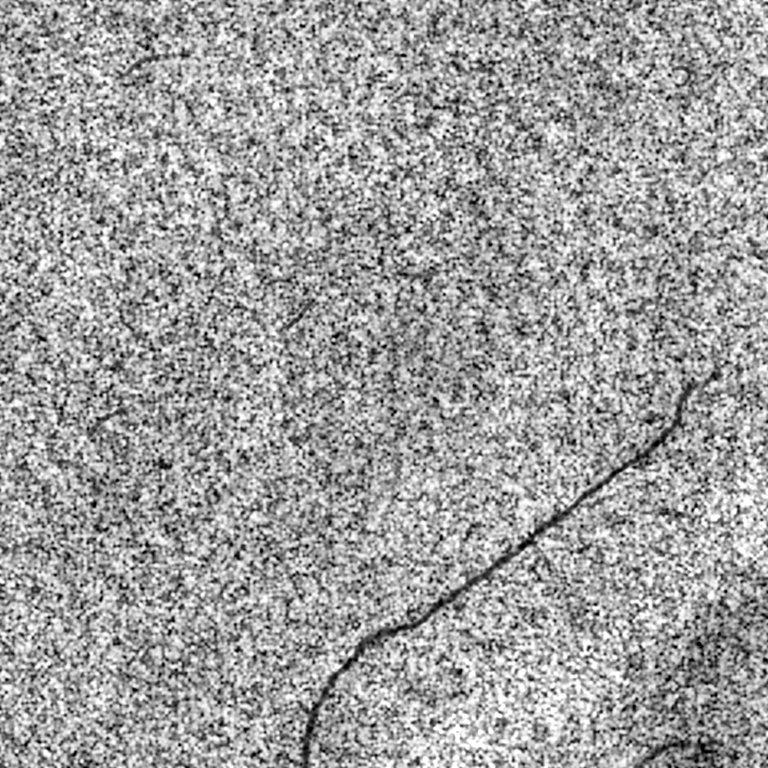
This texture is drawn by a WebGL 2 fragment shader. Its source:

```glsl
#version 300 es
precision highp float;
// Grainy grey plaster with one long dark crack, short fissures and a pale band.

uniform vec2 u_resolution;
out vec4 fragColor;

float hash(vec2 p) {
    return fract(sin(dot(p, vec2(12.9898, 78.233))) * 43758.5453);
}

float valueNoise(vec2 p) {
    vec2 cell = floor(p);
    vec2 f = fract(p);
    f = f * f * (3.0 - 2.0 * f);
    float low = mix(hash(cell), hash(cell + vec2(1, 0)), f.x);
    float high = mix(hash(cell + vec2(0, 1)), hash(cell + vec2(1, 1)), f.x);
    return mix(low, high, f.y);
}

float segmentDistance(vec2 p, vec2 a, vec2 b) {
    vec2 ab = b - a;
    return length(p - a - ab * clamp(dot(p - a, ab) / dot(ab, ab), 0.0, 1.0));
}

// Soft round spot, 1 at the centre
float spot(vec2 p, vec2 centre, float radius) {
    vec2 d = (p - centre) / radius;
    return exp(-dot(d, d));
}

// Two turned layers hide the lattice; result is centred on zero
float grain(vec2 p) {
    mat2 turn = mat2(0.8, 0.6, -0.6, 0.8);
    return valueNoise(p * 235.0) + valueNoise(turn * p * 225.0 + 37.0) - 1.0;
}

float longCrack(vec2 p) {
    vec2 path[7] = vec2[7](
        vec2(0.394, -0.02), vec2(0.410, 0.080), vec2(0.484, 0.172), vec2(0.540, 0.186),
        vec2(0.664, 0.277), vec2(0.883, 0.447), vec2(0.897, 0.495));
    float d = 1.0;
    for (int i = 0; i < 6; i++) {
        d = min(d, segmentDistance(p, path[i], path[i + 1]));
    }
    float width = 0.006 + 0.004 * valueNoise(p * 28.0);
    float core = 1.0 - smoothstep(0.001, width, d);
    float tail = 1.0 - smoothstep(0.001, 0.006, segmentDistance(p, path[6], vec2(0.94, 0.512)));
    return max(core, 0.5 * tail);
}

// Short bowed strokes, one in each cell of a jittered 3 by 3 layout
float fissures(vec2 p) {
    float dark = 0.0;
    for (int i = 0; i < 9; i++) {
        vec2 id = vec2(i % 3, i / 3);
        vec2 jitter = vec2(hash(id + 3.1), hash(id + 7.7));
        vec2 centre = (id + 0.2 + 0.6 * jitter) * vec2(0.32, 0.24) + vec2(0.0, 0.27);
        float angle = 1.5 * hash(id + 5.3) - 0.7;
        vec2 q = p - centre;
        q = vec2(cos(angle) * q.x + sin(angle) * q.y, cos(angle) * q.y - sin(angle) * q.x);
        q.y += 6.0 * q.x * q.x;
        float reach = 0.018 + 0.022 * hash(id + 9.4);
        float along = 1.0 - smoothstep(0.5 * reach, reach, abs(q.x));
        float across = 1.0 - smoothstep(0.001, 0.0055, abs(q.y));
        dark = max(dark, along * across * (0.4 + 0.5 * hash(id + 1.9)));
    }
    return dark;
}

// Arched break at the lower right
float cornerBreak(vec2 p) {
    float d = segmentDistance(p, vec2(0.83, 0.0), vec2(0.87, 0.03));
    d = min(d, segmentDistance(p, vec2(0.87, 0.03), vec2(0.94, 0.035)));
    return 0.75 * (1.0 - smoothstep(0.001, 0.008, d));
}

void main() {
    vec2 uv = gl_FragCoord.xy / u_resolution;

    // Fine grain, slightly heavier in the darks
    float g = grain(uv);
    float tone = 0.66 + 0.63 * g - 0.2 * g * g;

    // Broad mottling
    tone += 0.10 * (valueNoise(uv * 9.0 + 4.0) - 0.5);
    tone += 0.10 * (valueNoise(uv * 32.0 + 11.0) - 0.5);

    // Pale band below the crack, with darker stains
    float below = dot(uv - vec2(0.7, 0.3), vec2(0.606, -0.796));
    tone += 0.14 * exp(-pow((below - 0.16) / 0.07, 2.0));
    tone -= 0.15 * spot(uv, vec2(0.95, 0.18), 0.11);
    tone -= 0.18 * spot(uv, vec2(0.90, -0.01), 0.06);
    tone -= 0.07 * spot(uv, vec2(0.54, 0.60), 0.13);
    tone -= 0.08 * spot(uv, vec2(0.43, 0.06), 0.06);

    // Cracks with ragged edges
    vec2 wobble = vec2(valueNoise(uv * 34.0), valueNoise(uv * 34.0 + 50.0)) - 0.5;
    wobble += 0.5 * vec2(valueNoise(uv * 110.0), valueNoise(uv * 110.0 + 80.0)) - 0.25;
    vec2 ragged = uv + 0.009 * wobble;
    float crack = max(longCrack(ragged), max(fissures(ragged), cornerBreak(ragged)));
    tone = mix(tone, 0.12 + 0.25 * g, 0.92 * crack);

    fragColor = vec4(vec3(clamp(tone, 0.0, 1.0)), 1.0);
}
```
